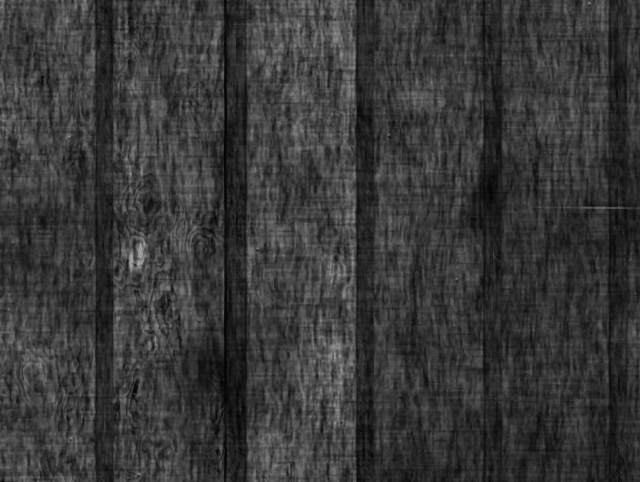
Give the GLSL for this texture, as a Shadertoy shader.

```glsl
const int BATTENS = 5;
const float FIRST_BATTEN = 0.217;
const float BATTEN_PITCH = 0.2665;
const float BATTEN_HALF = 0.0178;
const float BATTEN_TONE = 0.138;
const float PANEL_TONE[6] = float[6](0.235, 0.235, 0.285, 0.205, 0.195, 0.19);
// how strongly the growth rings show on each panel
const float RING_DEPTH[6] = float[6](0.34, 0.50, 0.24, 0.12, 0.10, 0.10);
// how dark the left seam of each batten is
const float SEAM_DEPTH[5] = float[5](0.25, 0.95, 0.30, 0.35, 0.40);
// knots: centre, radius
const vec3 KNOTS[6] = vec3[6](
    vec3(0.311, 0.567, 0.042), vec3(0.308, 0.930, 0.028), vec3(0.415, 0.464, 0.036),
    vec3(0.410, 0.200, 0.060), vec3(0.697, 0.750, 0.018), vec3(0.660, 0.545, 0.055));
// stains: centre, strength, radius
const vec4 STAINS[10] = vec4[10](
    vec4(0.874, 0.715, -0.45, 0.035), vec4(0.865, 0.775, 0.40, 0.035),
    vec4(0.277, 0.465, 0.90, 0.026), vec4(0.430, 0.220, -0.60, 0.050),
    vec4(0.645, 0.610, -0.35, 0.030), vec4(0.695, 0.445, 0.50, 0.026),
    vec4(0.690, 0.250, 0.35, 0.050), vec4(1.022, 0.610, -0.60, 0.040),
    vec4(0.312, 0.562, -0.50, 0.020), vec4(1.325, 0.305, 0.60, 0.022));
const vec2 SCRATCH_START = vec2(1.07, 0.571);
const float NAIL_RADIUS = 0.0026;
const int NAILS_PER_PANEL = 3;

float hash(vec2 p) {
    vec3 q = fract(vec3(p.xyx) * 0.1031);
    q += dot(q, q.yzx + 33.33);
    return fract((q.x + q.y) * q.z);
}

float noise(vec2 p) {
    vec2 i = floor(p), f = fract(p);
    f = f * f * (3.0 - 2.0 * f);
    return mix(mix(hash(i), hash(i + vec2(1, 0)), f.x),
               mix(hash(i + vec2(0, 1)), hash(i + vec2(1, 1)), f.x), f.y);
}

// centred on zero
float fbm(vec2 p) {
    float sum = 0.0, amp = 0.5;
    for (int i = 0; i < 4; i++) {
        sum += amp * (noise(p) - 0.5);
        p = mat2(0.96, 0.28, -0.28, 0.96) * p * 2.03 + 17.3;
        amp *= 0.55;
    }
    return sum;
}

float battenCentre(int i) {
    float k = float(i);
    return FIRST_BATTEN + BATTEN_PITCH * k + 0.008 * sin(k * 0.7854);
}

// contour lines that bend around the knots, patchy in strength
float growthRings(vec2 p, float seed) {
    float field = p.x * 20.0 + 10.0 * fbm(p * vec2(11.0, 5.0) + seed)
                + 2.2 * fbm(p * vec2(38.0, 30.0) + seed);
    for (int i = 0; i < 6; i++) {
        vec2 d = (p - KNOTS[i].xy) / KNOTS[i].z;
        d.y *= 0.75;
        field += 3.2 * exp(-dot(d, d));
    }
    float wave = fract(field);
    float ridge = smoothstep(0.0, 0.7, wave) - smoothstep(0.75, 1.0, wave) - 0.5;
    return ridge * smoothstep(0.2, 0.7, noise(p * vec2(14.0, 9.0) + seed));
}

// long fibres, short flecks and pores
float grain(vec2 p, float seed) {
    p.x += 0.018 * fbm(p * vec2(9.0, 7.0) + seed);
    return 0.55 * fbm(p * vec2(38.0, 6.0) + seed)
         + 0.70 * (noise(p * vec2(150.0, 24.0) + seed) - 0.5)
         + 0.55 * (noise(p * vec2(240.0, 70.0) + seed) - 0.5)
         + 0.30 * (noise(p * vec2(210.0, 200.0) + seed) - 0.5);
}

void mainImage(out vec4 fragColor, in vec2 fragCoord) {
    vec2 p = fragCoord / iResolution.y;
    float px = 1.0 / iResolution.y;

    // locate panel, batten cover and the seams beside it
    int panel = 0;
    float cover = 0.0, seam = 0.0;
    for (int i = 0; i < BATTENS; i++) {
        float offset = p.x - battenCentre(i) + 0.003 * fbm(vec2(p.y * 12.0, float(i)));
        float halfWidth = BATTEN_HALF + (i == 1 ? 0.0035 : 0.0);
        float edge = abs(offset) - halfWidth;
        if (offset > 0.0) panel = i + 1;
        cover = max(cover, 1.0 - smoothstep(-0.002, 0.002, edge));
        float line = 1.0 - smoothstep(0.0008, 0.0012 + 1.5 * px, abs(edge));
        float wear = 0.5 + noise(vec2(p.y * 22.0, float(i) * 5.0));
        seam = max(seam, line * min(SEAM_DEPTH[i] * (offset < 0.0 ? wear : 0.4 * wear), 0.95));
    }
    float seed = float(panel) * 7.31;

    // panel wood
    float weather = 1.0 + 0.16 * (p.y - 0.45) + 0.85 * fbm(p * vec2(6.0, 4.0) + 3.0);
    float wood = 1.0 + grain(p, seed) + 0.35 * fbm(p * vec2(35.0, 24.0) + seed);
    wood += RING_DEPTH[panel] * growthRings(p, seed) * (1.3 - 0.6 * p.y);
    wood *= PANEL_TONE[panel] * weather;

    // batten wood, with patches of slanted figure
    float strip = 1.0 + 1.1 * grain(p * vec2(1.0, 0.9), 51.0 + seed);
    strip += 1.1 * fbm(p * vec2(22.0, 11.0) + 5.0);
    strip += 0.35 * growthRings(vec2(p.y + 0.8 * p.x, p.x * 2.0), 9.0 + seed);
    float tone = mix(wood, BATTEN_TONE * strip, cover);

    // stains, broken up by noise
    for (int i = 0; i < 10; i++) {
        vec2 d = (p - STAINS[i].xy) / STAINS[i].w;
        d += 2.2 * vec2(fbm(p * vec2(45.0, 18.0)), fbm(p * vec2(70.0, 12.0) + 8.0));
        d.y *= 0.75;
        tone *= 1.0 + STAINS[i].z * exp(-dot(d, d));
    }

    // fine saw lines across the boards
    tone *= 1.0 + 0.30 * (noise(p * vec2(12.0, 200.0)) - 0.5);
    tone *= 1.0 - 0.22 * smoothstep(0.72, 1.0, noise(p * vec2(22.0, 150.0) + 40.0));
    tone *= 1.0 - seam;

    // worn scratch
    float scratchY = SCRATCH_START.y - 0.012 * (p.x - SCRATCH_START.x);
    float scratch = 1.0 - smoothstep(0.0005, 0.0015 + px, abs(p.y - scratchY));
    scratch *= smoothstep(0.0, 0.08, p.x - SCRATCH_START.x);
    tone += 0.24 * scratch * noise(p * vec2(45.0, 3.0));

    // small nail heads near the battens, bright above a dark rim
    for (int i = 0; i < NAILS_PER_PANEL * (BATTENS + 1); i++) {
        float k = float(i);
        float inset = mix(0.03, 0.075, hash(vec2(k, 2.0)));
        float x = battenCentre(i / NAILS_PER_PANEL) - (i % 2 == 0 ? inset : 0.262 - inset);
        float y = (float(i % NAILS_PER_PANEL) + hash(vec2(k, 5.0))) / float(NAILS_PER_PANEL);
        vec2 d = p - vec2(x, y);
        tone *= 1.0 - 0.5 * (1.0 - smoothstep(0.0, NAIL_RADIUS + px, length(d + vec2(0.0, 0.004))));
        tone += 0.3 * hash(vec2(k, 9.0)) * (1.0 - smoothstep(0.0, NAIL_RADIUS + px, length(d)));
    }
    fragColor = vec4(vec3(clamp(tone, 0.02, 0.62)), 1.0);
}
```
